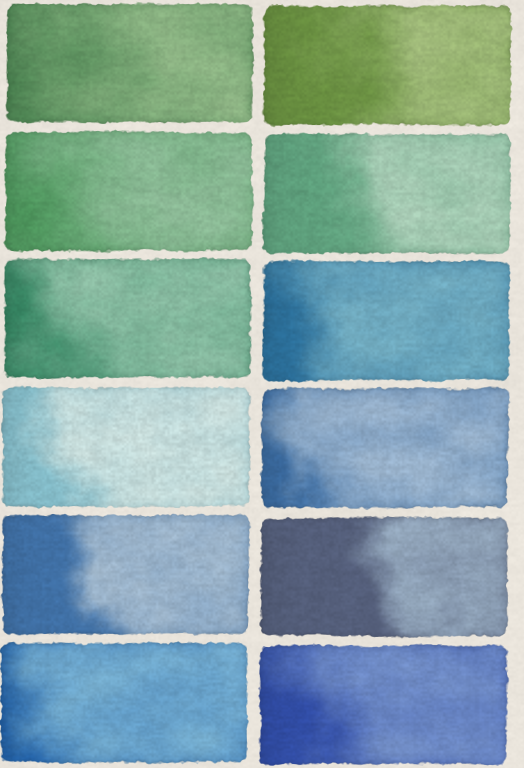
A Shadertoy shader for this pattern:

```glsl
// Watercolour swatch chart: two columns by six rows of hand-painted rectangles.
// Each is a rounded box with a noisy rim, filled by a wash that runs from a
// pigment-rich left side into a diluted right side, over grainy paper.

const vec2 PITCH = vec2(0.4924, 0.2441);     // cell size, canvas width = 1
const vec2 HALF_SIZE = vec2(0.235, 0.1135);  // half extent of a swatch
const vec3 PAPER = vec3(0.915, 0.895, 0.860);

// Pigment-rich tones, row by row from the top
const vec3 DEEP[12] = vec3[12](
    vec3(0.27, 0.50, 0.30), vec3(0.41, 0.56, 0.25),
    vec3(0.30, 0.59, 0.36), vec3(0.37, 0.63, 0.49),
    vec3(0.20, 0.52, 0.38), vec3(0.17, 0.44, 0.61),
    vec3(0.52, 0.74, 0.79), vec3(0.23, 0.42, 0.63),
    vec3(0.25, 0.44, 0.65), vec3(0.33, 0.37, 0.48),
    vec3(0.13, 0.38, 0.66), vec3(0.19, 0.30, 0.65));

// Diluted tones
const vec3 PALE[12] = vec3[12](
    vec3(0.57, 0.72, 0.53), vec3(0.63, 0.73, 0.48),
    vec3(0.55, 0.73, 0.59), vec3(0.66, 0.80, 0.71),
    vec3(0.56, 0.75, 0.65), vec3(0.44, 0.67, 0.75),
    vec3(0.79, 0.87, 0.86), vec3(0.60, 0.70, 0.80),
    vec3(0.63, 0.72, 0.80), vec3(0.59, 0.67, 0.75),
    vec3(0.46, 0.68, 0.81), vec3(0.45, 0.56, 0.78));

// Wash front: position, softness
const vec2 FRONT[12] = vec2[12](
    vec2(0.28, 0.48), vec2(0.38, 0.26), vec2(0.24, 0.42), vec2(0.34, 0.24),
    vec2(0.15, 0.28), vec2(0.17, 0.25), vec2(0.26, 0.18), vec2(0.14, 0.18),
    vec2(0.34, 0.17), vec2(0.55, 0.15), vec2(0.12, 0.22), vec2(0.28, 0.26));

float hash(vec2 p) {
    return fract(sin(dot(p, vec2(127.1, 311.7))) * 43758.5453);
}

float valueNoise(vec2 p) {
    vec2 i = floor(p), f = fract(p);
    f = f * f * (3.0 - 2.0 * f);
    return mix(mix(hash(i), hash(i + vec2(1, 0)), f.x),
               mix(hash(i + vec2(0, 1)), hash(i + vec2(1, 1)), f.x), f.y);
}

// Fractal noise, centred on zero
float fbm(vec2 p) {
    float sum = 0.0, amp = 0.5;
    for (int i = 0; i < 5; i++) {
        sum += amp * (valueNoise(p) - 0.5);
        p = mat2(1.6, 1.2, -1.2, 1.6) * p + 7.3;
        amp *= 0.5;
    }
    return sum;
}

float roundedBox(vec2 p, vec2 halfSize, float radius) {
    vec2 q = abs(p) - halfSize + radius;
    return length(max(q, 0.0)) + min(max(q.x, q.y), 0.0) - radius;
}

// Hand wobble at a large scale, bristle and paper tooth at small scales
float swatchDistance(vec2 p, vec2 seed) {
    float wobble = 0.007 * fbm(p * 13.0 + seed)
                 + 0.0045 * (valueNoise(p * 95.0 + seed) - 0.5)
                 + 0.0030 * (valueNoise(p * 210.0 + seed) - 0.5);
    return roundedBox(p, HALF_SIZE, 0.016) + wobble;
}

vec3 washColor(vec2 p, float dist, vec2 seed, vec3 deep, vec3 pale, vec2 front) {
    vec2 uv = p / HALF_SIZE * 0.5 + 0.5;
    float cloud = fbm(p * 9.0 + seed);
    float run = uv.x + 0.16 * (uv.y - 0.5) + 0.55 * cloud;
    float dilution = smoothstep(front.x - front.y, front.x + front.y, run);

    // Wet blooms in the diluted part, extra pigment pooled at the far left
    float bloom = fbm(p * vec2(11.0, 17.0) + seed + 31.0);
    dilution = clamp(dilution * (0.90 + 0.45 * bloom), 0.0, 1.0);
    vec3 color = mix(deep, pale, dilution);
    color *= 1.0 - 0.10 * exp(-uv.x * 14.0);

    // Dried rim: a broad soft tint and a thin dark line
    float inside = max(-dist, 0.0);
    float patchy = 0.4 + 1.0 * valueNoise(p * 24.0 + seed);
    color = mix(color, deep, 0.30 * patchy * exp(-inside / 0.012));
    return color * (1.0 - 0.13 * patchy * exp(-inside / 0.0035));
}

// Fine tooth plus faint horizontal laid fibres
float paperGrain(vec2 p) {
    return 0.6 * (valueNoise(p * 230.0) - 0.5)
         + 0.5 * (valueNoise(p * 120.0 + 5.0) - 0.5)
         + 0.5 * (valueNoise(p * vec2(45.0, 170.0)) - 0.5);
}

void mainImage(out vec4 fragColor, in vec2 fragCoord) {
    // Canvas units, y down from the top
    vec2 canvas = vec2(fragCoord.x, iResolution.y - fragCoord.y) / iResolution.x;

    // Slightly skewed grid; the right column sits a little lower
    vec2 g = canvas;
    g.x += 0.0075 * canvas.y - 0.0035;
    float column = step(0.4905, g.x);
    g += vec2(0.0, 0.0022 - 0.004 * column);
    float row = clamp(floor(g.y / PITCH.y), 0.0, 5.0);
    vec2 cell = vec2(column, row);
    int id = int(row) * 2 + int(column);

    // Local position, y up, with a small shift per swatch
    vec2 seed = 40.0 * vec2(hash(cell + 3.0), hash(cell + 17.0));
    vec2 p = g - (cell + 0.5) * PITCH + vec2(0.002, 0.0);
    p = vec2(p.x, -p.y) + 0.003 * (seed / 40.0 - 0.5);
    float dist = swatchDistance(p, seed);

    // Paint over paper
    float grain = paperGrain(canvas);
    vec3 paper = PAPER * (1.0 + 0.035 * grain + 0.03 * fbm(canvas * 6.0));
    vec3 paint = washColor(p, dist, seed, DEEP[id], PALE[id], FRONT[id]);
    paint *= 1.0 + 0.11 * grain;
    float softness = max(0.0022, 1.0 / iResolution.x);
    float cover = 1.0 - smoothstep(-softness, softness, dist);
    fragColor = vec4(mix(paper, paint, cover), 1.0);
}
```
